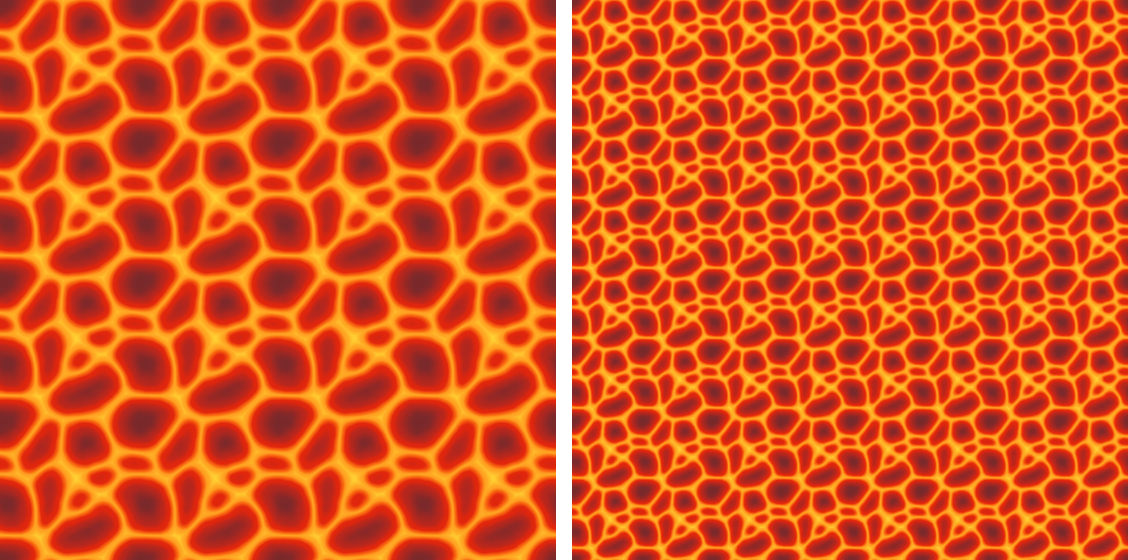
Left, the tile; right, the same tile 2 across and 2 down.
This texture is drawn by a Shadertoy shader. Its source:

```glsl
const float REPEATS = 4.0;         // tiles across and down
const int CELLS = 9;               // crust plates per tile
const float CORNER_ROUNDING = 0.02;
const float GAP_HEAT = 0.42;       // extra glow where plates lie far apart
const float WARP = 0.022;
const float MOTTLE = 0.028;

const vec3 YELLOW = vec3(1.00, 0.82, 0.20);
const vec3 AMBER = vec3(1.00, 0.63, 0.13);
const vec3 ORANGE = vec3(0.97, 0.36, 0.05);
const vec3 RED = vec3(0.88, 0.15, 0.05);
const vec3 CRIMSON = vec3(0.73, 0.15, 0.11);
const vec3 CRUST = vec3(0.48, 0.16, 0.17);

// Plates: centre and radii in tile units, then tilt in radians
const vec4 PLATE[CELLS] = vec4[CELLS](
    vec4(0.044, 0.979, 0.262, 0.212), vec4(0.044, 0.396, 0.255, 0.205),
    vec4(0.628, 0.216, 0.295, 0.170), vec4(0.621, 0.834, 0.205, 0.180),
    vec4(0.295, 0.813, 0.225, 0.145), vec4(0.977, 0.681, 0.145, 0.088),
    vec4(0.733, 0.604, 0.120, 0.085), vec4(0.347, 0.452, 0.235, 0.135),
    vec4(0.565, 0.410, 0.105, 0.090));
const float TILT[CELLS] = float[CELLS](
    0.2, -0.6, 0.42, -0.6, 0.95, -0.15, 0.2, 1.5, 0.7);

float hash(vec2 p) {
    vec3 q = fract(vec3(p.xyx) * 0.1031);
    q += dot(q, q.yzx + 33.33);
    return fract((q.x + q.y) * q.z);
}

// Value noise that wraps once per tile
float wrapNoise(vec2 uv, float cells, float seed) {
    vec2 p = uv * cells, i = floor(p), f = fract(p);
    f = f * f * (3.0 - 2.0 * f);
    vec2 a = mod(i, cells) + seed, b = mod(i + 1.0, cells) + seed;
    return mix(mix(hash(a), hash(vec2(b.x, a.y)), f.x),
               mix(hash(vec2(a.x, b.y)), hash(b), f.x), f.y);
}

// Approximate signed distance to an ellipse, smooth at its centre
float ellipseDistance(vec2 p, vec2 radii) {
    float k = length(p / radii);
    float slope = max(length(p / (radii * radii)), 1e-4);
    float reach = mix(min(radii.x, radii.y), k / slope, smoothstep(0.0, 1.0, k));
    return (k - 1.0) * reach;
}

// Depth into the nearest plate; zero or less along the glowing cracks
float plateDepth(vec2 uv) {
    float dist[CELLS];
    float nearest = 1e3;
    for (int i = 0; i < CELLS; i++) {
        vec2 p = uv - PLATE[i].xy;
        p -= round(p);
        float c = cos(TILT[i]), s = sin(TILT[i]);
        p = vec2(c * p.x + s * p.y, c * p.y - s * p.x);
        dist[i] = ellipseDistance(p, PLATE[i].zw);
        nearest = min(nearest, dist[i]);
    }
    // Soft minimum over the borders with all other plates
    float total = -1.0;
    for (int i = 0; i < CELLS; i++)
        total += exp((nearest - dist[i]) / (2.0 * CORNER_ROUNDING));
    float edge = -CORNER_ROUNDING * log(max(total, 1e-5));
    return edge - GAP_HEAT * max(nearest + edge, 0.0);
}

vec3 lavaColor(float depth) {
    vec3 color = mix(YELLOW, AMBER, smoothstep(-0.045, 0.005, depth));
    color = mix(color, ORANGE, smoothstep(0.0, 0.026, depth));
    color = mix(color, RED, smoothstep(0.020, 0.042, depth));
    color = mix(color, CRIMSON, smoothstep(0.046, 0.082, depth));
    return mix(color, CRUST, smoothstep(0.070, 0.155, depth));
}

void mainImage(out vec4 fragColor, in vec2 fragCoord) {
    vec2 uv = fract(fragCoord / iResolution.xy * REPEATS);

    // Bend the cracks
    vec2 bend = vec2(wrapNoise(uv, 5.0, 3.0), wrapNoise(uv, 5.0, 41.0)) - 0.5;
    float depth = plateDepth(uv + WARP * bend);

    // Cloudy wear, strongest on the crust
    float cloud = 0.6 * wrapNoise(uv, 9.0, 17.0) + 0.4 * wrapNoise(uv, 19.0, 67.0) - 0.5;
    depth += MOTTLE * cloud * smoothstep(-0.03, 0.09, depth);

    fragColor = vec4(lavaColor(depth), 1.0);
}
```
